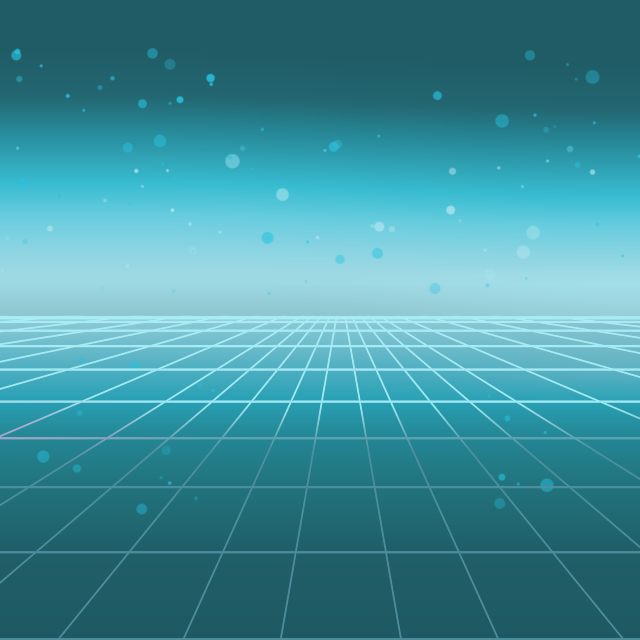
Give the GLSL for this background, as a WebGL 2 fragment shader.

```glsl
#version 300 es
precision highp float;
uniform vec2 u_resolution;
out vec4 outColor;

#define HORIZON 0.5065
#define VANISH vec2(0.5326, 0.5443)
#define GRID_HALF 0.0014
#define ROW_HALF 0.0018
#define SKY_DOTS 88
#define GROUND_DOTS 22
#define DEEP vec3(0.122, 0.360, 0.397)
#define TEAL vec3(0.150, 0.530, 0.590)
#define CYAN vec3(0.220, 0.735, 0.815)
#define MIST vec3(0.615, 0.850, 0.890)
#define GRID_BRIGHT vec3(0.670, 0.935, 0.970)
#define GRID_DIM vec3(0.310, 0.570, 0.630)

const float PI = 3.14159;

float hash(float n) {
    return fract(sin(n * 12.9898 + 4.137) * 43758.547);
}

// Moves linearly to the next colour stop between two heights
vec3 stop(vec3 color, vec3 next, float from, float to, float h) {
    return mix(color, next, clamp((h - from) / (to - from), 0.0, 1.0));
}

vec3 skyColor(vec2 p) {
    // The bands sag a little toward the right
    float h = p.y + 0.020 * smoothstep(0.2, 0.95, p.x) * smoothstep(HORIZON, 0.7, p.y) - 0.004;
    vec3 c = stop(MIST * 0.91, MIST, 0.505, 0.555, h);
    c = stop(c, vec3(0.54, 0.83, 0.885), 0.57, 0.61, h);
    c = stop(c, vec3(0.40, 0.80, 0.87), 0.61, 0.66, h);
    c = stop(c, CYAN, 0.66, 0.71, h);
    c = stop(c, TEAL, 0.71, 0.795, h);
    c = stop(c, DEEP * 1.12, 0.795, 0.845, h);
    c = stop(c, DEEP, 0.845, 0.92, h);
    float rightHaze = smoothstep(0.4, 1.0, p.x) * smoothstep(0.6, 0.52, p.y);
    return c + 0.035 * rightHaze;
}

vec3 groundColor(vec2 p) {
    vec3 c = stop(DEEP * 0.97, DEEP * 1.03, 0.0, 0.14, p.y);
    c = stop(c, vec3(0.13, 0.45, 0.49), 0.14, 0.24, p.y);
    c = stop(c, vec3(0.14, 0.53, 0.585), 0.24, 0.32, p.y);
    c = stop(c, vec3(0.16, 0.63, 0.71), 0.32, 0.375, p.y);
    c = stop(c, vec3(0.32, 0.69, 0.76), 0.375, 0.428, p.y);
    c = stop(c, vec3(0.58, 0.80, 0.845), 0.428, HORIZON, p.y);
    float side = smoothstep(0.55, 1.0, p.x) * smoothstep(0.36, 0.44, p.y);
    return mix(c, vec3(0.50, 0.72, 0.77), 0.35 * side);
}

// Soft round specks, pale across the haze and cyan elsewhere
vec3 addDots(vec3 color, vec2 p, float px) {
    for (int i = 0; i < SKY_DOTS + GROUND_DOTS; i++) {
        float n = float(i) * 5.0;
        bool onGround = i >= SKY_DOTS;
        vec2 c = vec2(hash(n), hash(n + 1.0));
        if (onGround) {
            c.x = c.x < 0.5 ? c.x * 0.7 : 0.7 + (c.x - 0.5) * 0.36;
            c.y = mix(0.19, 0.44, c.y);
        } else {
            // Keep the upper middle of the sky open
            float gap = (c.x - 0.52) / 0.2;
            float top = 0.98 - 0.19 * exp(-gap * gap);
            c.y = mix(0.54, top, c.y);
        }
        float size = hash(n + 2.0);
        float radius = mix(0.0022, 0.0115, size * size * size);
        float haze = smoothstep(0.52, 0.58, c.y) * smoothstep(0.80, 0.72, c.y);
        float pale = step(0.35, hash(n + 3.0)) * haze;
        float alpha = mix(0.3, 0.9, hash(n + 4.0)) * (onGround ? 0.8 : 1.0);
        alpha *= mix(1.0, 0.65, smoothstep(0.72, 0.60, c.y) * haze);
        float soft = max(px, 0.0016);
        float mask = 1.0 - smoothstep(radius - soft, radius + soft, length(p - c));
        vec3 tint = mix(vec3(0.16, 0.76, 0.88), vec3(0.72, 0.91, 0.94), pale);
        color = mix(color, tint, mask * alpha);
    }
    return color;
}

float lineMask(float d, float halfWidth, float px) {
    return 1.0 - smoothstep(halfWidth - 0.6 * px, halfWidth + 0.6 * px, d);
}

// Rows narrow with distance; rays fan out from the vanishing point
float gridMask(vec2 p, float px) {
    float depth = VANISH.y - p.y;
    float across = abs(p.x - VANISH.x);
    float mask = 0.0;
    for (int i = 0; i < 13; i++) {
        float n = float(i);
        float bend = sin(PI * clamp((n - 2.0) / 5.0, 0.0, 1.0));
        float slope = 0.173 + 0.986 * (exp(0.25 * n) - 1.0) - 0.3 * bend * bend;
        float rayDist = abs(across - slope * depth) / sqrt(1.0 + slope * slope);
        mask = max(mask, lineMask(rayDist, GRID_HALF, px));
        if (i < 10) {
            float squeeze = sin(PI * clamp((n - 4.0) / 5.0, 0.0, 1.0));
            float row = 0.543 * pow(0.75, n) - 0.0121 * squeeze;
            float halfWidth = i == 9 ? 0.0028 : ROW_HALF;
            mask = max(mask, lineMask(abs(depth - row), halfWidth, px));
        }
    }
    return mask * smoothstep(HORIZON + px, HORIZON - px, p.y);
}

void main() {
    vec2 p = gl_FragCoord.xy / u_resolution;
    float px = 1.0 / min(u_resolution.x, u_resolution.y);

    float sky = smoothstep(HORIZON - px, HORIZON + px, p.y);
    vec3 color = mix(groundColor(p), skyColor(p), sky);
    color = addDots(color, p, px);

    // Lines dim toward the viewer, with a pink glint at the left
    vec3 lineColor = mix(GRID_DIM, GRID_BRIGHT, smoothstep(0.29, 0.375, p.y));
    vec2 glint = (p - vec2(0.0, 0.33)) / vec2(0.2, 0.035);
    lineColor = mix(lineColor, vec3(0.76, 0.67, 0.83), 0.85 * exp(-dot(glint, glint)));
    color = mix(color, lineColor, 0.92 * gridMask(p, px));

    outColor = vec4(color, 1.0);
}
```
